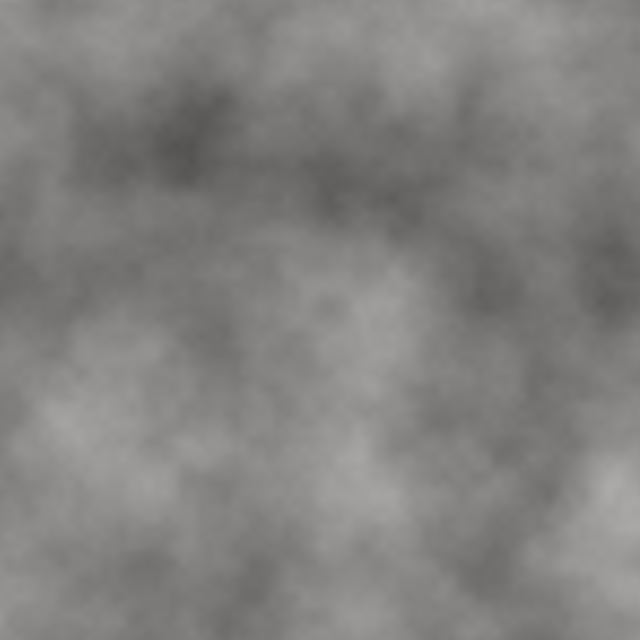
A Shadertoy shader for this texture:

```glsl
// Soft grey cloud: smooth value noise summed over several octaves.

// Integer hash of a lattice point, 0 to 1
float hash(ivec2 cell) {
    uvec2 q = uvec2(cell) * uvec2(1597334673u, 3812015801u);
    uint h = (q.x ^ q.y) * 1597334673u;
    h = (h ^ (h >> 15)) * 2246822519u;
    h ^= h >> 13;
    return float(h >> 8) / 16777215.0;
}

// Lattice values blended with a smooth cubic
float valueNoise(vec2 p) {
    ivec2 cell = ivec2(floor(p));
    vec2 blend = smoothstep(0.0, 1.0, fract(p));
    float low = mix(hash(cell), hash(cell + ivec2(1, 0)), blend.x);
    float high = mix(hash(cell + ivec2(0, 1)), hash(cell + ivec2(1, 1)), blend.x);
    return mix(low, high, blend.y);
}

// Each octave doubles the frequency and roughly halves the strength
float cloud(vec2 p) {
    float sum = 0.0;
    float strength = 0.44;
    for (int octave = 0; octave < 5; octave++) {
        sum += strength * (valueNoise(p) - 0.5);
        p = 2.0 * p + vec2(17.3, 31.7);
        strength *= 0.54;
    }
    return sum;
}

void mainImage(out vec4 fragColor, in vec2 fragCoord) {
    vec2 uv = fragCoord / iResolution.y;
    float brightness = 0.497 + 0.52 * cloud(uv * 4.6 + vec2(5.4, 9.6));

    // Slightly warm grey
    vec3 warmGrey = vec3(1.0, 0.988, 0.977);
    fragColor = vec4(brightness * warmGrey, 1.0);
}
```
